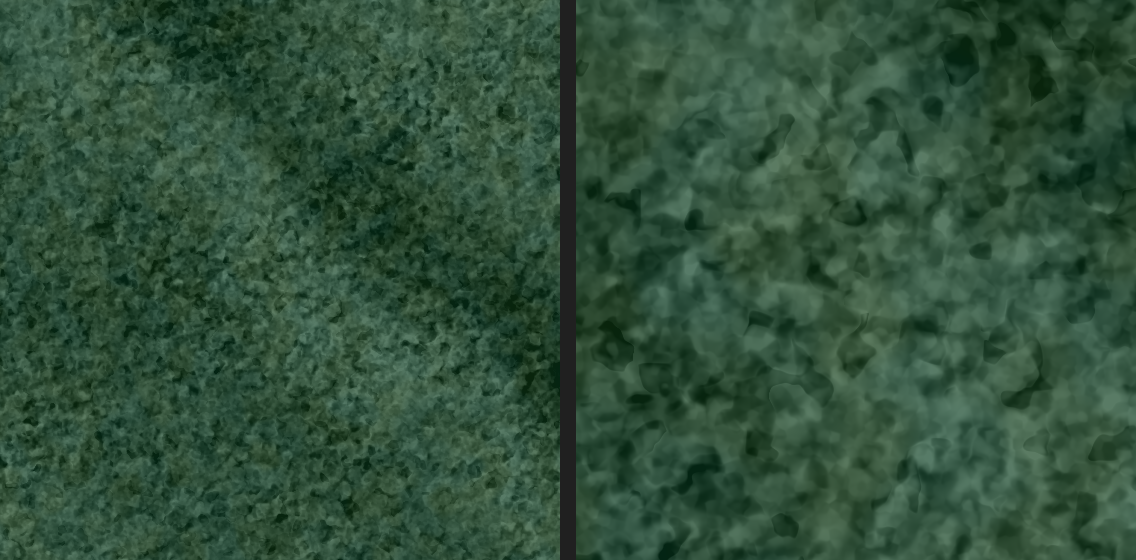
Left: the whole. Right: its middle third, enlarged.
Reproduce this texture procedurally as a WebGL 2 fragment shader.

```glsl
#version 300 es
precision highp float;
// Deep green napped pile with a soft diagonal fold and shaded troughs.
// Broad bands set the light; layers of blended cellular noise add
// tufts, side-lit relief, fine fibres and small dark pits.
uniform vec2 u_resolution;
out vec4 fragColor;

vec3 hash3(vec2 cell) {
  vec3 q = fract(cell.xyx * vec3(0.1031, 0.1030, 0.0973));
  q += dot(q, q.yxz + 33.33);
  return fract((q.xxy + q.yzz) * q.zyx);
}

// Cellular noise whose random cell values melt into each other, 0 to 1.
float softCells(vec2 p) {
  vec2 cell = floor(p);
  vec2 local = fract(p);
  float total = 0.0;
  float weightSum = 0.0;
  for (int y = -1; y <= 1; y++) {
    for (int x = -1; x <= 1; x++) {
      vec2 neighbour = vec2(x, y);
      vec3 rnd = hash3(cell + neighbour);
      vec2 toSeed = neighbour + rnd.xy - local;
      float weight = exp(-6.0 * dot(toSeed, toSeed));
      total += weight * rnd.z;
      weightSum += weight;
    }
  }
  return total / weightSum;
}

// Brightness of the folds, measured across the falling diagonal.
float foldLight(vec2 uv, float patches) {
  float across = uv.x + uv.y + 0.1 * (patches - 0.5)
    + 0.05 * (softCells(uv * 19.0 + 7.0) - 0.5)
    + 0.025 * sin(7.0 * (uv.x - uv.y) + 1.0);
  float ridge = smoothstep(0.74, 1.06, across) * (1.0 - smoothstep(1.12, 1.22, across));
  float trough = exp(-pow((across - 1.31) / 0.14, 2.0));
  float farSlope = smoothstep(1.4, 1.66, across);
  float nearSlope = 1.0 - smoothstep(0.15, 0.6, across);
  return 0.5 + 0.27 * ridge - 0.16 * trough + 0.17 * farSlope + 0.13 * nearSlope;
}

void main() {
  vec2 uv = gl_FragCoord.xy / u_resolution.y;
  float patches = softCells(uv * 5.0 + 31.0);

  // Bend the lookup so that the tufts get ragged outlines.
  vec2 bend = vec2(softCells(uv * 85.0 + 3.0), softCells(uv * 85.0 + 57.0)) - 0.5;
  vec2 p = uv + 0.009 * bend;

  // Tufts, and their relief lit from the upper left.
  float tufts = softCells(p * 62.0);
  float relief = tufts - softCells((p + vec2(-0.006, 0.006)) * 62.0);
  float grain = softCells(p * 115.0 + 13.0);
  float fibres = softCells(uv * 190.0 + 71.0);
  float roughness = mix(0.75, 1.25, softCells(uv * 7.0 + 19.0));

  // Small pits everywhere, with a few wide hollows.
  float pits = 1.0 - smoothstep(0.13, 0.3, softCells(p * 78.0 + 41.0));
  float hollows = 1.0 - smoothstep(0.05, 0.15, softCells(p * 36.0 + 83.0));

  float tone = foldLight(uv, patches) + 0.2 * (patches - 0.5);
  tone += roughness * (0.34 * (tufts - 0.5) + 0.3 * relief
    + 0.38 * (grain - 0.5) + 0.3 * (fibres - 0.5) - 0.28 * pits);
  tone -= 0.25 * hollows;

  // Green ramp, with faint cool and warm drifts.
  vec3 colour = mix(vec3(0.05, 0.17, 0.09), vec3(0.32, 0.45, 0.36), clamp(tone, -0.1, 1.12));
  float drift = softCells(uv * 24.0 + 97.0) - 0.5;
  colour += drift * vec3(-0.025, 0.0, 0.035);
  fragColor = vec4(colour, 1.0);
}
```
